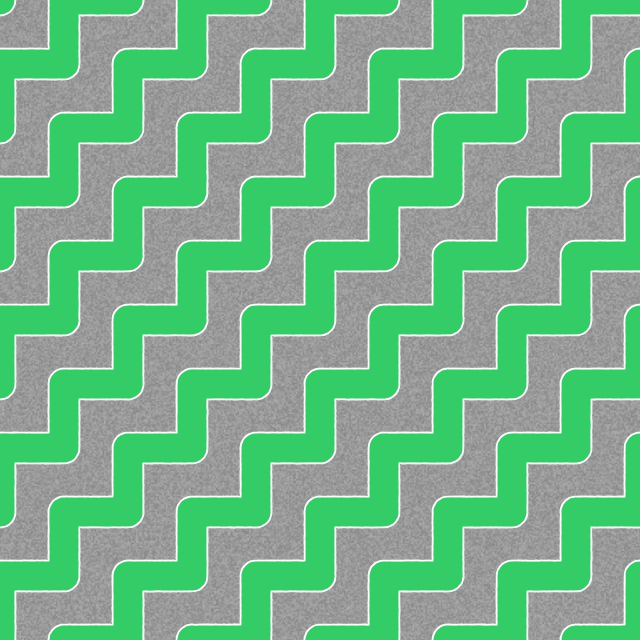
This pattern is drawn by a three.js fragment shader. Its source:

```glsl
// Diagonal staircase bands in green with thin white outlines on grainy grey.
// Each lattice vertex holds one L-shaped bend, mirrored by the parity of its
// cell; signed distances give fill and outline, wrapping noise the grain.
varying vec2 vUv;

const float STEPS = 10.0;        // half-repeats per side: 5 full repeats
const float HALF_BAND = 0.241;   // band centre to outline centre, in steps
const float HALF_LINE = 0.015;   // half outline width, in steps
const float SOFT = 0.010;        // edge smoothing, in steps
const vec3 GREY = vec3(0.60);
const vec3 GREEN = vec3(0.20, 0.80, 0.40);
const vec3 WHITE = vec3(0.98);

float hash(vec2 p) {
  vec3 q = fract(p.xyx * vec3(0.1031, 0.1030, 0.0973));
  q += dot(q, q.yzx + 33.33);
  return fract((q.x + q.y) * q.z);
}

// Value noise that wraps after the given whole number of cells
float wrapNoise(vec2 uv, float cells) {
  vec2 p = uv * cells;
  vec2 i = floor(p);
  vec2 f = fract(p);
  f = f * f * (3.0 - 2.0 * f);
  vec2 a = mod(i, cells);
  vec2 b = mod(i + 1.0, cells);
  return mix(mix(hash(a), hash(vec2(b.x, a.y)), f.x),
             mix(hash(vec2(a.x, b.y)), hash(b), f.x), f.y);
}

// Signed distance to a bend with arms toward +x and +y:
// round on the outside, sharp on the inside
float bendDistance(vec2 q, float h) {
  float outer = length(min(q, 0.0)) - h;
  float inner = max(min(q.x, q.y) - h, 0.0) - length(max(h - q, 0.0));
  return max(outer, inner);
}

// Signed distance to the staircase bands, in steps
float stairDistance(vec2 p, float h) {
  vec2 vertex = floor(p + 0.5);
  vec2 q = p - vertex;
  float odd = mod(vertex.x + vertex.y, 2.0);
  q *= odd > 0.5 ? vec2(1.0, -1.0) : vec2(-1.0, 1.0);
  return bendDistance(q, h);
}

void main() {
  float d = stairDistance(vUv * STEPS, HALF_BAND);
  d += 0.006 * (wrapNoise(vUv, 240.0) - 0.5);   // faintly uneven edge

  // Fine grain on the ground only
  float grain = 0.7 * wrapNoise(vUv, 384.0) + 0.3 * wrapNoise(vUv + 0.37, 512.0);
  vec3 ground = GREY + 0.17 * (grain - 0.5);

  // Fill, then outline
  vec3 color = mix(GREEN, ground, smoothstep(-SOFT, SOFT, d));
  float line = 1.0 - smoothstep(-SOFT, SOFT, abs(d) - HALF_LINE);
  gl_FragColor = vec4(mix(color, WHITE, line), 1.0);
}
```
